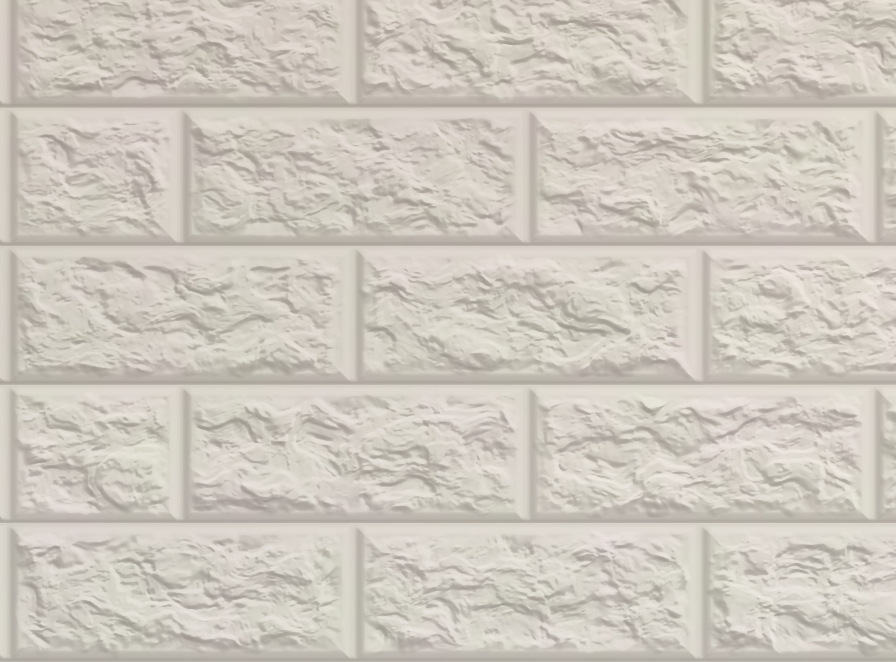
Reproduce this texture procedurally as a Shadertoy shader.

```glsl
// Cream split-face brick wall in running bond, lit from the upper right.
// Each brick is a height field: a smooth bevelled frame around a chipped face
// of terraced gradient noise; the slope toward the light picks the colour.

const vec2 BRICK = vec2(0.523, 0.2094);   // brick pitch, in canvas heights
const float WALL_LEFT = 0.011;            // left end of the wall
const vec2 LIGHT_DIR = vec2(0.5, 0.866);

const vec3 SHADOW = vec3(0.57, 0.54, 0.51);
const vec3 STONE  = vec3(0.838, 0.815, 0.776);
const vec3 BRIGHT = vec3(0.935, 0.91, 0.885);

vec2 hash2(vec2 p) {
    vec2 k = vec2(dot(p, vec2(127.1, 311.7)), dot(p, vec2(269.5, 183.3)));
    return fract(sin(k) * 43758.5);
}

// Gradient noise, roughly -0.7 to 0.7
float corner(vec2 cell, vec2 f, vec2 offset) {
    return dot(hash2(cell + offset) * 2.0 - 1.0, f - offset);
}

float noise(vec2 p) {
    vec2 i = floor(p), f = p - i;
    vec2 u = f * f * f * (f * (f * 6.0 - 15.0) + 10.0);
    return mix(mix(corner(i, f, vec2(0, 0)), corner(i, f, vec2(1, 0)), u.x),
               mix(corner(i, f, vec2(0, 1)), corner(i, f, vec2(1, 1)), u.x), u.y);
}

float fbm(vec2 p) {
    float sum = 0.0, amp = 1.0;
    for (int i = 0; i < 4; i++) {
        sum += amp * noise(p);
        p = mat2(1.6, 1.2, -1.2, 1.6) * p + 3.7;
        amp *= 0.5;
    }
    return sum;
}

// Flat steps joined by steep scarps
float terrace(float x, float steepness) {
    float i = floor(x);
    return i + smoothstep(0.5 - steepness, 0.5 + steepness, x - i);
}

// Distances to the left, bottom, right and top joints; also the brick index
vec4 edgeDistances(vec2 p, out vec2 id) {
    float row = floor(p.y / BRICK.y);
    float start = WALL_LEFT + 0.5 * BRICK.x * mod(row, 2.0);
    id = vec2(floor((p.x - start) / BRICK.x), row);
    vec2 low = vec2(start + id.x * BRICK.x, row * BRICK.y);
    vec2 high = low + BRICK;
    // The wall end cuts the first brick of the shifted rows in half
    if (p.x > WALL_LEFT) low.x = max(low.x, WALL_LEFT);
    else high.x = min(high.x, WALL_LEFT);
    return vec4(p - low, high - p);
}

// Chipped stone relief, different for every seed
float rockHeight(vec2 p, vec2 seed) {
    vec2 q = p + seed * 17.0;
    q += 0.022 * vec2(noise(q * 15.0), noise(q * 15.0 + 9.3));
    float broad = fbm(q * vec2(7.0, 11.0));
    float chips = fbm(q * vec2(17.0, 25.0) + 5.1);
    return 0.010 * terrace(broad * 2.6, 0.22)
         + 0.0045 * terrace(chips * 2.2, 0.3)
         + 0.008 * broad
         + 0.0022 * noise(q * 48.0)
         + 0.0008 * noise(q * 115.0);
}

float wallHeight(vec2 p) {
    vec2 id;
    vec4 d = edgeDistances(p, id);
    float inset = min(min(d.x, d.y), min(d.z, d.w));
    vec2 seed = hash2(id + 4.0);
    float ragged = inset + 0.016 * noise(p * 28.0 + seed * 11.0)
                         + 0.007 * noise(p * 70.0);
    float frame = 0.006 * smoothstep(0.003, 0.018, inset);
    float face = smoothstep(0.014, 0.040, ragged);
    return frame + face * (0.007 + rockHeight(p, seed));
}

// Soft line of the given half width around zero distance
float softLine(float dist, float halfWidth) {
    float t = dist / halfWidth;
    return exp(-t * t);
}

void mainImage(out vec4 fragColor, in vec2 fragCoord) {
    vec2 p = fragCoord / iResolution.y;
    vec2 uv = fragCoord / iResolution.xy;

    // Slope toward the light: positive is lit, negative is shaded
    float reach = 0.0032;
    float slope = (wallHeight(p - LIGHT_DIR * reach * 0.5)
                 - wallHeight(p + LIGHT_DIR * reach * 0.5)) / reach;
    float lit = slope / (0.9 + abs(slope));
    vec3 color = mix(STONE, lit > 0.0 ? BRIGHT : SHADOW, abs(lit));

    // Thin shadow under each brick, softer one along its left side
    vec2 id;
    vec4 d = edgeDistances(p, id);
    float under = softLine(d.y - 0.003, 0.0038);
    float side = softLine(d.x - 0.008, 0.007) * smoothstep(0.0, 0.015, d.w);
    color = mix(color, SHADOW, max(0.55 * under, 0.26 * side));

    // Faint pink and green stains, brick tone and uneven light
    float stain = noise(p * 7.0 + 2.0) + 0.5 * noise(p * 19.0);
    color += 0.022 * stain * vec3(0.6, -0.5, 0.8);
    color *= 1.0 + 0.018 * (hash2(id).x - 0.5);
    color *= mix(0.975, 1.02, smoothstep(0.0, 1.0, 0.55 * uv.x + 0.6 * (1.0 - uv.y)));
    color += 0.012 * (uv.y - 0.5) * vec3(1.0, -0.2, -0.6);

    fragColor = vec4(clamp(color, 0.0, 1.0), 1.0);
}
```
